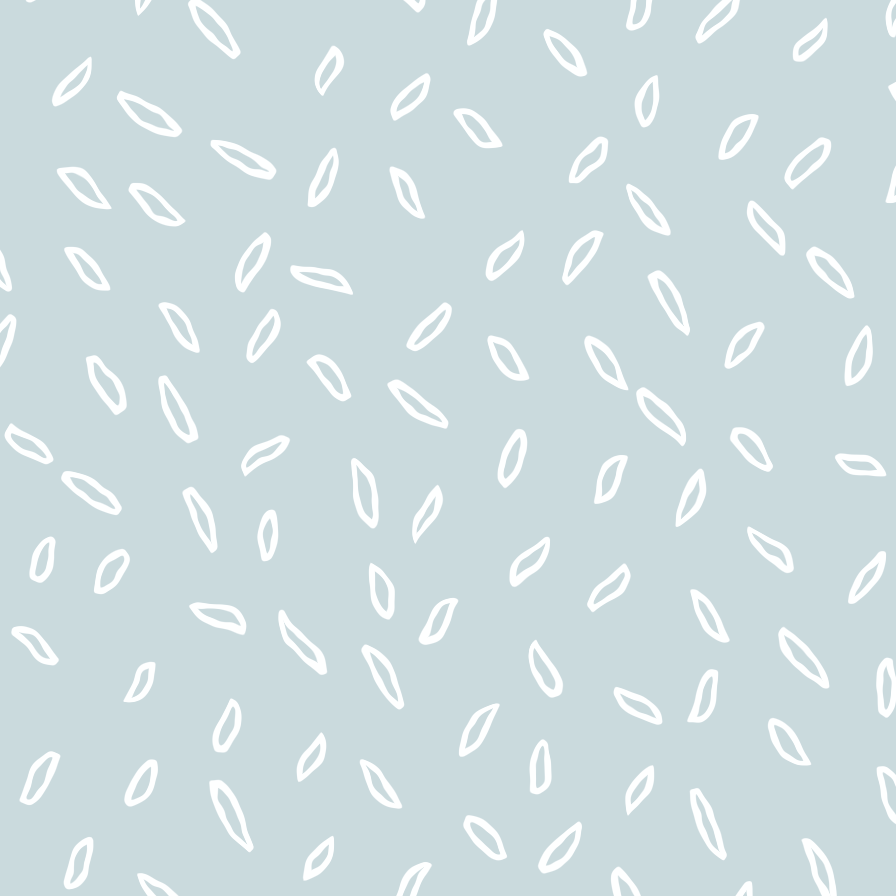
Reproduce this pattern procedurally as a WebGL 1 fragment shader.

```glsl
precision highp float;
// Scattered hand-drawn grain outlines in white on a pale blue-grey ground.
// A tilted, staggered and jittered lattice places one grain per cell; each is
// a bent lens with cut ends, hollowed to leave an uneven brush stroke.

uniform vec2 u_resolution;

const vec3 GROUND = vec3(0.793, 0.853, 0.868);
const vec3 PAINT = vec3(0.995, 1.0, 1.0);
const float CELL = 0.104;         // lattice spacing
const float LATTICE_TILT = 0.36;  // hides the rows
const float JITTER = 0.36;        // full range, in cells
const float STROKE = 0.0069;

vec2 rotate(vec2 v, float a) {
  float c = cos(a), s = sin(a);
  return vec2(c * v.x - s * v.y, s * v.x + c * v.y);
}

float hash(vec2 p, float seed) {
  vec3 q = fract(vec3(p.xyx + seed * 7.31) * vec3(0.1031, 0.1130, 0.0973));
  q += dot(q, q.yzx + 33.33);
  return fract((q.x + q.y) * q.z);
}

vec2 gradient(vec2 corner) {
  float a = 6.2832 * hash(corner, 20.0);
  return vec2(cos(a), sin(a));
}

// Gradient noise, roughly -0.7 to 0.7
float noise(vec2 p) {
  vec2 i = floor(p), f = p - i;
  vec2 u = f * f * f * (f * (f * 6.0 - 15.0) + 10.0);
  vec2 e = vec2(1.0, 0.0);
  float low = mix(dot(gradient(i), f), dot(gradient(i + e), f - e), u.x);
  float high = mix(dot(gradient(i + e.yx), f - e.yx),
                   dot(gradient(i + e.xx), f - e.xx), u.x);
  return mix(low, high, u.y);
}

float smoothMax(float a, float b, float k) {
  float h = max(k - abs(a - b), 0.0);
  return max(a, b) + h * h / (4.0 * k);
}

// Lens along x made of two circular arcs
float lens(vec2 p, float halfLength, float halfWidth) {
  float radius = (halfLength * halfLength + halfWidth * halfWidth) / (2.0 * halfWidth);
  return length(vec2(p.x, abs(p.y) + radius - halfWidth)) - radius;
}

// Signed distance to the body of one grain; id picks its proportions
float grainBody(vec2 p, vec2 id, float halfLength) {
  float t = clamp(p.x / halfLength, -1.3, 1.3);
  float halfWidth = mix(0.0108, 0.0138, hash(id, 5.0));
  float sBend = (hash(id, 6.0) - 0.5) * 0.009;
  float arcBend = (hash(id, 7.0) - 0.5) * 0.007;
  float taper = (hash(id, 8.0) - 0.5) * 0.5;
  p.y += sBend * sin(2.6 * t) + arcBend * (t * t - 0.4);
  p.y /= 1.0 + taper * t;

  // Overlong lens, then a slanted cut at either end
  float overshoot = mix(1.0, 1.3, hash(id, 9.0));
  float d = lens(p, halfLength * overshoot, halfWidth);
  float slantA = hash(id, 10.0) - 0.5;
  float slantB = hash(id, 11.0) - 0.5;
  float cutA = p.x + slantA * p.y - halfLength;
  float cutB = -p.x + slantB * p.y - halfLength * mix(0.9, 1.05, hash(id, 12.0));
  return smoothMax(d, smoothMax(cutA, cutB, 0.002), 0.003);
}

// Signed distance to the painted outline of one grain
float grainOutline(vec2 offset, vec2 id, float stroke) {
  float rising = step(hash(id, 3.0), 0.56);
  float pick = hash(id, 4.0);
  float angle = mix(mix(-1.25, -0.32, pick), mix(0.75, 1.42, pick), rising);
  float size = hash(id, 13.0);
  float halfLength = mix(mix(0.031, 0.044, size), mix(0.028, 0.037, size), rising);
  float body = grainBody(rotate(offset, -angle), id, halfLength);
  return max(body, -body - stroke);
}

// Nearest outline among the surrounding lattice cells
float scatter(vec2 p, float stroke) {
  vec2 q = rotate(p, LATTICE_TILT) / CELL + 40.0;
  float nearest = 1.0;
  for (int j = -1; j <= 1; j++) {
    float row = floor(q.y) + float(j);
    float stagger = 0.5 * mod(row, 2.0);
    for (int i = -1; i <= 1; i++) {
      vec2 id = vec2(floor(q.x - stagger) + float(i), row);
      vec2 jitter = JITTER * (vec2(hash(id, 1.0), hash(id, 2.0)) - 0.5);
      vec2 center = id + vec2(0.5 + stagger, 0.5) + jitter;
      vec2 offset = rotate((q - center) * CELL, -LATTICE_TILT);
      nearest = min(nearest, grainOutline(offset, id, stroke));
    }
  }
  return nearest;
}

void main() {
  float unit = min(u_resolution.x, u_resolution.y);
  vec2 p = gl_FragCoord.xy / unit;

  // Unsteady hand: the contour wanders and the stroke swells
  vec2 wander = 0.0022 * vec2(noise(p * 48.0), noise(p * 48.0 + 91.0));
  float stroke = STROKE * (1.0 + 0.35 * noise(p * 60.0 + 37.0));

  float d = scatter(p + wander, stroke);
  float edge = 0.7 / unit;
  float paint = 1.0 - smoothstep(-edge, edge, d);
  gl_FragColor = vec4(mix(GROUND, PAINT, paint), 1.0);
}
```
